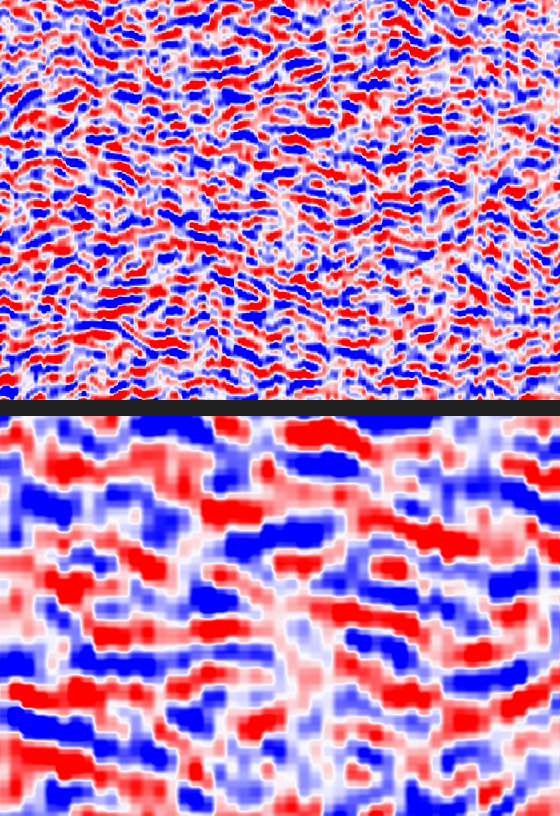
Top: the whole. Bottom: its middle third, enlarged.
Give the GLSL for this texture, as a Shadertoy shader.

```glsl
// Seismic section: blue, white and red wavelets drawn as narrow vertical traces.

vec3 hash3(vec3 p) {
    p = fract((p + 17.0) * vec3(0.1031, 0.1030, 0.0973));
    p += dot(p, p.yxz + 33.33);
    return fract((p.xxy + p.yxx) * p.zyx);
}

// Sum of randomly placed, tilted wavelets with a mostly vertical frequency
float wavelets(vec2 p) {
    vec2 cellSize = vec2(0.065, 0.055);
    vec2 home = floor(p / cellSize);
    float sum = 0.0;
    for (int j = -1; j <= 1; j++)
    for (int i = -1; i <= 1; i++) {
        vec2 cell = home + vec2(i, j);
        // neighbouring cells share a regional dip
        float dip = hash3(vec3(floor(cell / vec2(3.0, 4.0)), 91.0)).x - 0.5;
        for (int k = 0; k < 5; k++) {
            vec3 place = hash3(vec3(cell, float(k)));
            vec3 shape = hash3(vec3(cell, float(k) + 40.0));
            vec2 d = p - (cell + place.xy) * cellSize;
            float slope = 0.9 * dip + 1.5 * (shape.x - 0.5);
            vec2 e = d / vec2(mix(0.008, 0.028, shape.y), 0.021);
            float frequency = mix(12.0, 23.0, shape.z);
            float phase = frequency * (d.y - slope * d.x) + place.z;
            sum += exp(-0.5 * dot(e, e)) * cos(6.2832 * phase);
        }
    }
    return sum;
}

// One recorded trace: own shift and gain, plus noise unrelated to its neighbours
float trace(float index, float y) {
    vec3 jitter = hash3(vec3(index, 7.0, 63.0));
    float shift = 0.007 * (jitter.x - 0.5);
    float gain = 0.85 + 0.3 * jitter.y;
    float band = y * 45.0 + jitter.z;
    float below = hash3(vec3(index, floor(band), 29.0)).x;
    float above = hash3(vec3(index, floor(band) + 1.0, 29.0)).x;
    float noise = mix(below, above, smoothstep(0.0, 1.0, fract(band))) - 0.5;
    return gain * wavelets(vec2(index / 100.0, y + shift)) + 0.8 * noise;
}

void mainImage(out vec4 fragColor, in vec2 fragCoord) {
    vec2 p = fragCoord / iResolution.y;

    // gather the depth into soft samples
    float row = p.y * 150.0;
    float depth = (floor(row) + smoothstep(0.1, 0.9, fract(row))) / 150.0;

    // blend softly from each trace to the next
    float column = p.x * 100.0;
    float index = floor(column);
    float blend = smoothstep(0.15, 0.85, column - index);
    float amplitude = mix(trace(index, depth), trace(index + 1.0, depth), blend);

    // diverging palette, clipped at full strength
    float strength = clamp(0.74 * amplitude - 0.01, -1.0, 1.0);
    vec3 extreme = strength > 0.0 ? vec3(1.0, 0.0, 0.0) : vec3(0.0, 0.0, 1.0);
    fragColor = vec4(mix(vec3(0.98, 0.98, 1.0), extreme, abs(strength)), 1.0);
}
```
